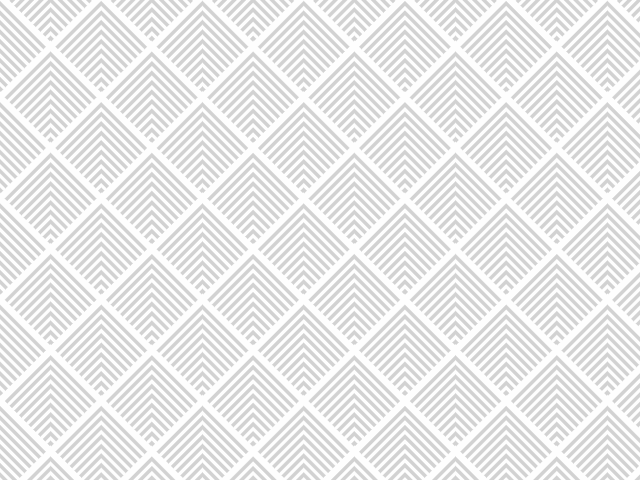
Write a Shadertoy shader that draws this pattern.

```glsl
// Pale geometric weave: a lattice of diamonds, each filled with nested
// chevrons that point up and shrink toward the lower corner.
// The lattice is a fract() grid on diagonal axes; stripes follow min(u, v).

const float TILE = 0.2109;         // diamond width and height, in canvas heights
const float LATTICE_Y = 0.5863;    // height of one lattice crossing
const float MARGIN = 0.047;        // half of the white gap, in tile units
const float CHEVRONS = 10.0;       // chevrons in each diamond
const float SPACING = 0.0937;      // distance between chevrons, in tile units
const float THICKNESS = 0.049;     // chevron line width, in tile units

const vec3 PAPER = vec3(0.995);
const vec3 LINE_GREY = vec3(0.825);

// Soft coverage of the inside of a signed distance.
float coverage(float dist, float pixel) {
    return clamp(0.5 - dist / pixel, 0.0, 1.0);
}

// Diagonal cell coordinates: (0,0) at the top corner, (1,1) at the bottom.
vec2 diamondCell(vec2 p) {
    return fract(vec2(p.x - p.y, -p.x - p.y));
}

// Signed distance to the nearest chevron, measured across its line.
float chevronDistance(vec2 cell, float spacing, float thickness) {
    float depth = min(cell.x, cell.y) - MARGIN - 0.5 * thickness;
    float index = clamp(round(depth / spacing), 0.0, CHEVRONS - 1.0);
    return abs(depth - index * spacing) - 0.5 * thickness;
}

// Signed distance to the diamond left inside the white gap.
float diamondDistance(vec2 cell, float margin) {
    vec2 offset = abs(cell - 0.5);
    return max(offset.x, offset.y) - (0.5 - margin);
}

void mainImage(out vec4 fragColor, in vec2 fragCoord) {
    // Canvas position in tiles, and one pixel measured on the diagonal axes
    vec2 p = (fragCoord / iResolution.y - vec2(0.0, LATTICE_Y)) / TILE;
    float pixel = sqrt(2.0) / (TILE * iResolution.y);

    // Chevrons trimmed by the diamond edge
    vec2 cell = diamondCell(p);
    float stripes = chevronDistance(cell, SPACING, THICKNESS);
    float shape = max(stripes, diamondDistance(cell, MARGIN));

    fragColor = vec4(mix(PAPER, LINE_GREY, coverage(shape, pixel)), 1.0);
}
```
